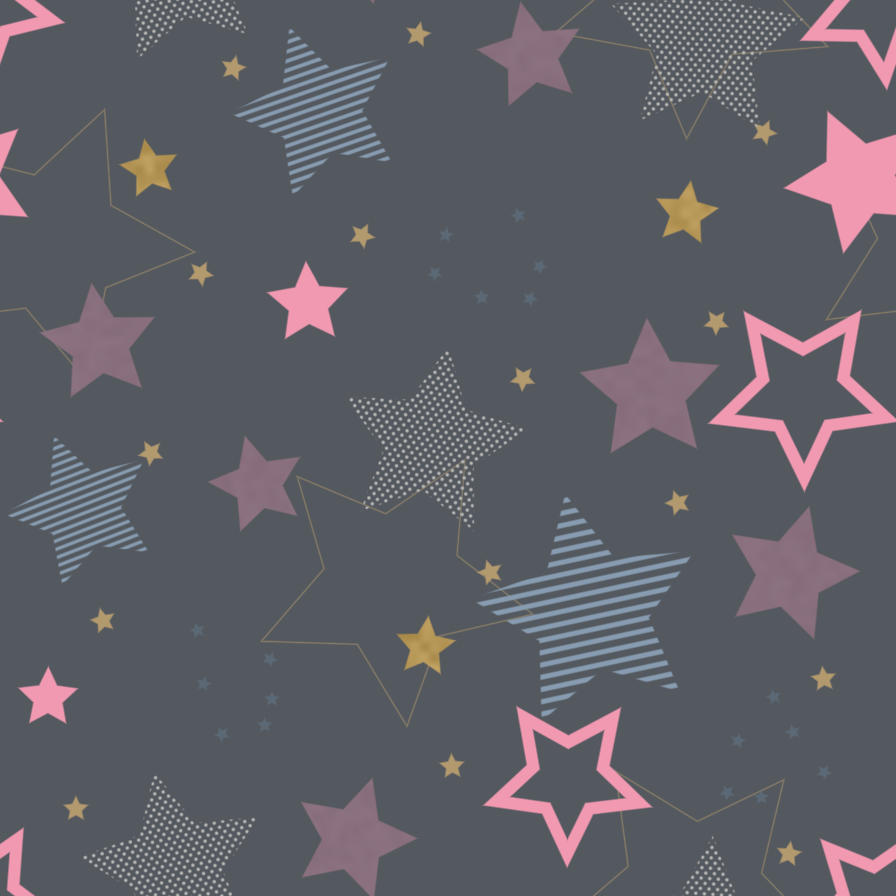
Reproduce this pattern procedurally as a Shadertoy shader.

```glsl
// Scattered five-pointed stars on slate grey: solid, outlined, striped and dotted.
// A wrapping lattice with hashed jitter places them; each kind has its own size
// range and fill, and every offset is taken modulo one so the tile is seamless.

const float PI = 3.14159265;
const int STARS = 24;             // lattice points per tile
const int KINDS = 8;
const int THIN_STARS = 3;
const int CLUSTER_STARS = 6;
const float LATTICE_STEP = 5.0;   // rows climbed per lattice column
const float JITTER = 0.045;
const float INNER = 0.49;         // inner radius / outer radius
const float SOFTNESS = 0.0013;
const float BAND = 0.0068;        // half width of the pink outline
const float HAIRLINE = 0.0006;    // half width of the thin outline
const float THIN_RADIUS = 0.16;
const float TINY_RADIUS = 0.0145;
const float SPECK_RADIUS = 0.0085;
const float STRIPE_PITCH = 0.1;   // relative to the star radius
const float STRIPE_FILL = 0.42;
const vec2 DOT_PITCH = vec2(0.0096, 0.0058);
const float DOT_RADIUS = 0.0018;

const int OUTLINE = 0, PINK_SOLID = 1, STRIPED = 2, GOLD_SOLID = 4, DOTTED = 5, CLUSTER = 6;
// Smallest and largest radius of each kind; kinds 3 and 7 are mauve.
const vec2 RADII[8] = vec2[8](
    vec2(0.095, 0.112), vec2(0.035, 0.084), vec2(0.088, 0.134), vec2(0.068, 0.082),
    vec2(0.034, 0.037), vec2(0.108, 0.114), vec2(0.075, 0.085), vec2(0.056, 0.078));

const vec3 SLATE = vec3(0.330, 0.346, 0.372);
const vec3 PINK = vec3(0.945, 0.600, 0.695);
const vec3 MAUVE = vec3(0.545, 0.440, 0.500);
const vec3 GOLD = vec3(0.710, 0.590, 0.340);
const vec3 PALE_GOLD = vec3(0.700, 0.600, 0.430);
const vec3 LINE_GOLD = vec3(0.560, 0.510, 0.410);
const vec3 BLUE = vec3(0.530, 0.610, 0.690);
const vec3 DIM_BLUE = vec3(0.365, 0.430, 0.485);
const vec3 DOT_GREY = vec3(0.720, 0.720, 0.710);

float hash(vec2 p) { return fract(sin(dot(p, vec2(127.1, 311.7))) * 43758.5453); }

vec2 jitter(float id, float seed) {
    return vec2(hash(vec2(id, seed)), hash(vec2(id, seed + 1.0))) - 0.5;
}

float noise(vec2 p) {
    vec2 i = floor(p), f = fract(p);
    f = f * f * (3.0 - 2.0 * f);
    return mix(mix(hash(i), hash(i + vec2(1, 0)), f.x),
               mix(hash(i + vec2(0, 1)), hash(i + vec2(1, 1)), f.x), f.y);
}

// Shortest offset on the repeating tile.
vec2 wrapOffset(vec2 d) { return d - floor(d + 0.5); }

vec2 rotate(vec2 p, float a) {
    float c = cos(a), s = sin(a);
    return vec2(c * p.x - s * p.y, s * p.x + c * p.y);
}

// Signed distance to the star's edge lines, one tip up; offsets keep sharp tips.
float starDistance(vec2 p, float radius) {
    float sector = 2.0 * PI / 5.0;
    float a = abs(mod(atan(p.x, p.y + 1e-7) + 0.5 * sector, sector) - 0.5 * sector);
    vec2 q = length(p) * vec2(sin(a), cos(a));
    vec2 tip = vec2(0.0, radius);
    vec2 edge = INNER * radius * vec2(sin(PI / 5.0), cos(PI / 5.0)) - tip;
    return dot(q - tip, normalize(vec2(-edge.y, edge.x)));
}

float cover(float d) {
    float soft = max(SOFTNESS, 0.7 / iResolution.y);
    return 1.0 - smoothstep(-soft, soft, d);
}

float stripeDistance(vec2 p, float pitch) {
    return (abs(fract(p.y / pitch) - 0.5) - 0.5 * STRIPE_FILL) * pitch;
}

float dotDistance(vec2 p) {
    vec2 g = p / DOT_PITCH;
    g.x += 0.5 * mod(floor(g.y), 2.0);
    return length((fract(g) - 0.5) * DOT_PITCH) - DOT_RADIUS;
}

float clusterDistance(vec2 p, float radius, float id) {
    float d = 1.0;
    for (int k = 0; k < CLUSTER_STARS; k++) {
        float n = float(k), r = radius * mix(0.35, 1.0, hash(vec2(n, id)));
        vec2 q = p - r * vec2(cos(n * 2.4 + id), sin(n * 2.4 + id));
        d = min(d, starDistance(rotate(q, n), SPECK_RADIUS));
    }
    return d;
}

vec3 paintStar(vec3 color, vec2 offset, int kind, float radius, float id) {
    float lean = hash(vec2(id, 9.0)) - 0.5;
    vec2 p = rotate(offset, kind == OUTLINE ? PI / 5.0 + 0.25 * lean : 0.9 * lean);
    float d = starDistance(p, radius);
    float mottle = noise(p * 90.0 + id * 7.0) - 0.5;
    if (kind == OUTLINE) return mix(color, PINK, cover(abs(d + BAND) - BAND));
    if (kind == PINK_SOLID) return mix(color, PINK, cover(d));
    if (kind == STRIPED) return mix(color, BLUE, cover(d) * cover(stripeDistance(p, STRIPE_PITCH * radius)));
    if (kind == GOLD_SOLID) return mix(color, GOLD + 0.10 * mottle, cover(d));
    if (kind == DOTTED) return mix(color, DOT_GREY, cover(d) * cover(dotDistance(p)));
    if (kind == CLUSTER) return mix(color, DIM_BLUE, 0.8 * cover(clusterDistance(p, radius, id)));
    return mix(color, MAUVE + 0.025 * mottle, 0.97 * cover(d));
}

void mainImage(out vec4 fragColor, in vec2 fragCoord) {
    vec2 uv = fragCoord / iResolution.xy;
    vec3 color = SLATE;
    // Large hairline stars lie beneath everything else.
    for (int i = 0; i < THIN_STARS; i++) {
        float id = float(i);
        vec2 center = vec2(0.08, 0.70) + vec2(1.0, 2.0) * id / float(THIN_STARS) + 0.06 * jitter(id, 31.0);
        vec2 p = rotate(wrapOffset(uv - center), PI / 5.0 + 0.5 * (hash(vec2(id, 40.0)) - 0.5));
        color = mix(color, LINE_GOLD, cover(abs(starDistance(p, THIN_RADIUS)) - HAIRLINE));
    }
    // Main stars on the lattice, tiny gold ones in the gaps between them.
    for (int i = 0; i < STARS; i++) {
        float id = float(i);
        int block = i / KINDS, kind = (i + block) % KINDS;
        vec2 site = vec2(id, id * LATTICE_STEP) / float(STARS);
        float grow = float(block * block) / 4.0;
        float radius = mix(RADII[kind].x, RADII[kind].y, grow);
        vec2 offset = wrapOffset(uv - site - JITTER * jitter(id, 3.0));
        if (length(offset) < radius + 0.02) color = paintStar(color, offset, kind, radius, id);
        vec2 gap = wrapOffset(uv - site - vec2(2.0) / float(STARS) - JITTER * jitter(id, 17.0));
        if (i % KINDS < 5) color = mix(color, PALE_GOLD, cover(starDistance(rotate(gap, id), TINY_RADIUS)));
    }
    fragColor = vec4(color, 1.0);
}
```
